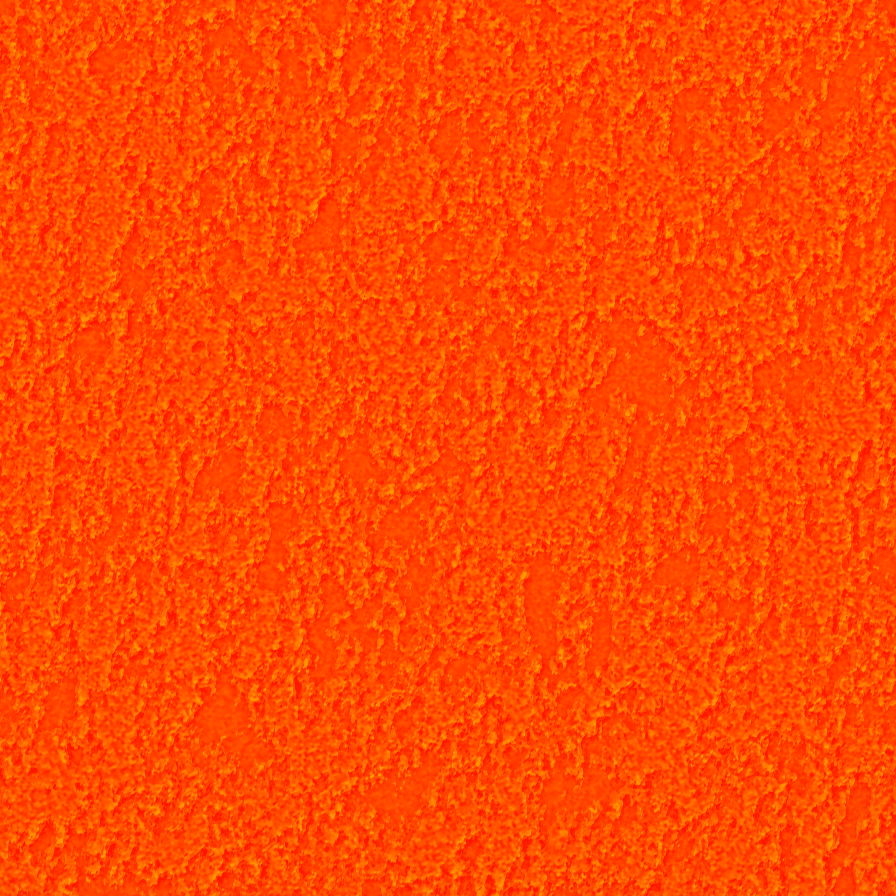
Reproduce this texture procedurally as a Shadertoy shader.

```glsl
const int TAPS = 14;
const float GOLDEN_ANGLE = 2.39996;
const float REACH = 0.0125;
const vec2 SHADOW_SIDE = vec2(-0.55, 0.83);

float hash(vec2 p) {
    vec3 q = fract(p.xyx * 0.1031);
    q += dot(q, q.yzx + 33.33);
    return fract((q.x + q.y) * q.z);
}

float valueNoise(vec2 p) {
    vec2 cell = floor(p);
    vec2 f = fract(p);
    f = f * f * (3.0 - 2.0 * f);
    float low = mix(hash(cell), hash(cell + vec2(1, 0)), f.x);
    float high = mix(hash(cell + vec2(0, 1)), hash(cell + vec2(1, 1)), f.x);
    return mix(low, high, f.y);
}

// Normalised octave sum, turned at each step to hide the lattice
float fbm(vec2 p, int octaves, float gain) {
    float sum = 0.0, total = 0.0, weight = 1.0;
    for (int i = 0; i < octaves; i++) {
        sum += weight * valueNoise(p);
        total += weight;
        weight *= gain;
        p = mat2(1.64, 1.23, -1.23, 1.64) * p + 17.3;
    }
    return sum / total;
}

// Ragged terraces of plaster, leaning and stretched upwards
float crust(vec2 p) {
    vec2 leaning = vec2(1.2 * (p.x - 0.16 * p.y), 0.8 * p.y);
    float body = fbm(leaning * 24.0 + 40.0, 5, 0.72);
    float lower = smoothstep(0.39, 0.45, body);
    float upper = smoothstep(0.50, 0.56, body);
    return 0.5 * (lower + upper);
}

// Sandy grain, calmer in the recesses
float grain(vec2 p, float roughness) {
    vec2 turned = mat2(0.8, 0.6, -0.6, 0.8) * p;
    vec2 tilted = mat2(0.92, -0.39, 0.39, 0.92) * p;
    float coarse = valueNoise(turned * 150.0 + 9.0) - 0.5;
    float fine = valueNoise(tilted * 290.0 + 371.0) - 0.5;
    return roughness * (0.36 * coarse + 0.74 * fine);
}

float surfaceHeight(vec2 p) {
    float plaster = crust(p);
    return plaster + grain(p, mix(0.45, 1.0, plaster));
}

// Bright lips on one side of each edge, soft shadow on the other
float relief(vec2 p, float height) {
    float light = 0.0;
    for (int i = 0; i < TAPS; i++) {
        float angle = float(i) * GOLDEN_ANGLE;
        vec2 direction = vec2(cos(angle), sin(angle));
        float radius = REACH * (float(i) + 1.0) / float(TAPS);
        float rise = surfaceHeight(p + direction * radius) - height;
        float facing = 0.75 * dot(direction, SHADOW_SIDE);
        light -= max(rise, 0.0) * (1.0 + facing);
        light += max(-rise, 0.0) * (1.0 - facing);
    }
    return light / float(TAPS);
}

vec3 orangePaint(float light) {
    float green = clamp(0.285 + 0.45 * light, 0.09, 0.58);
    return vec3(1.0, green, 0.0);
}

void mainImage(out vec4 fragColor, in vec2 fragCoord) {
    vec2 p = fragCoord / iResolution.y;
    float light = relief(p, surfaceHeight(p));
    fragColor = vec4(orangePaint(light), 1.0);
}
```
